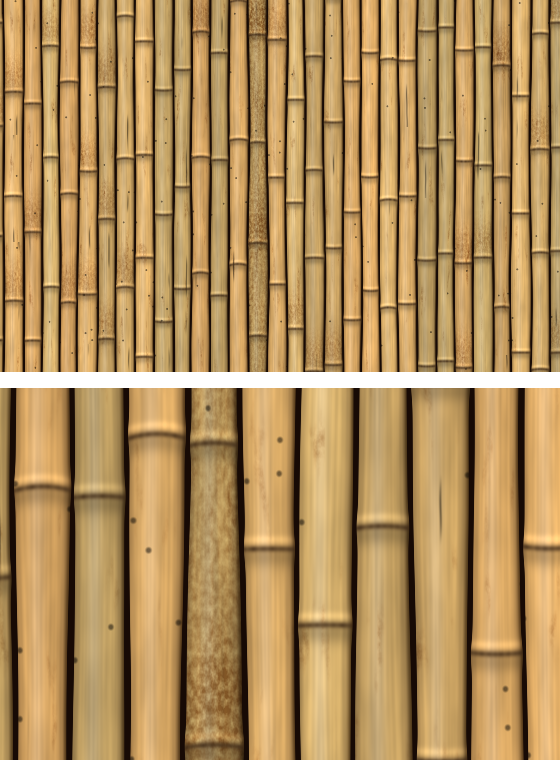
Top: the whole. Bottom: its middle third, enlarged.
This texture is drawn by a WebGL 1 fragment shader. Its source:

```glsl
precision highp float;
uniform vec2 u_resolution;

// Lengths are in pole pitches
const float POLES_ACROSS = 29.77;
const float FIRST_EDGE = 0.2;
const float WEATHERED_POLE = 13.0;

const vec3 GAP = vec3(0.09, 0.04, 0.018);
const vec3 SHADE = vec3(0.35, 0.25, 0.13);
const vec3 BODY = vec3(0.69, 0.55, 0.36);
const vec3 STRAW = vec3(0.83, 0.67, 0.44);
const vec3 SHEEN = vec3(0.87, 0.75, 0.60);
const vec3 STAIN = vec3(0.43, 0.25, 0.10);
const vec3 NODE_DARK = vec3(0.24, 0.16, 0.09);

float hash(vec2 p) {
  return fract(sin(dot(p, vec2(127.1, 311.7))) * 43758.545);
}

vec2 gradient(vec2 cell) {
  float angle = 6.28318 * hash(cell);
  return vec2(cos(angle), sin(angle));
}

// Gradient noise, roughly -0.7 to 0.7
float noise(vec2 p) {
  vec2 i = floor(p);
  vec2 f = p - i;
  vec2 s = f * f * f * (f * (f * 6.0 - 15.0) + 10.0);
  vec2 e = vec2(1.0, 0.0);
  float low = mix(dot(gradient(i), f), dot(gradient(i + e.xy), f - e.xy), s.x);
  float high = mix(dot(gradient(i + e.yx), f - e.yx), dot(gradient(i + e.xx), f - e.xx), s.x);
  return mix(low, high, s.y);
}

float fbm(vec2 p) {
  float sum = 0.0;
  float amp = 1.0;
  for (int i = 0; i < 3; i++) {
    sum += amp * noise(p);
    p = p * 2.1 + 17.3;
    amp *= 0.55;
  }
  return sum;
}

// Gently bent boundary shared by two neighbouring poles
float poleEdge(float id, float y) {
  return id + 0.16 * noise(vec2(y * 0.11, id * 7.37)) + 0.06 * (hash(vec2(id, 4.0)) - 0.5);
}

// x: signed height from the nearest joint, y: index of the segment
vec2 findNode(float id, float y) {
  float spacing = mix(5.3, 6.8, hash(vec2(id, 1.0)));
  float t = y / spacing + hash(vec2(id, 2.0)) * 5.0;
  float k = floor(t);
  float center = 0.5 + 0.2 * (hash(vec2(id, k)) - 0.5);
  return vec2((t - k - center) * spacing, k);
}

float band(float d, float width) {
  return exp(-d * d / (width * width));
}

// Round cross-section, u runs from -1 to 1
vec3 roundColor(float u) {
  float lit = 1.0 - pow(abs(u + 0.08) / 1.08, 2.5);
  vec3 color = mix(SHADE, BODY, smoothstep(0.0, 0.45, lit));
  color = mix(color, STRAW, smoothstep(0.4, 0.8, lit));
  return mix(color, SHEEN, 0.75 * band(u + 0.22, 0.3));
}

// Small scattered flecks
float specks(vec2 p, float id) {
  vec2 g = p * vec2(3.0, 1.6);
  vec2 cell = floor(g);
  vec2 key = cell + id * 13.0;
  vec2 spot = 0.25 + 0.5 * vec2(hash(key), hash(key + 5.7));
  float r = length((g - cell - spot) / vec2(3.0, 1.6));
  return step(0.93, hash(key + 9.1)) * (1.0 - smoothstep(0.02, 0.08, r));
}

vec3 poleColor(float id, float u, float y, vec2 node, float px) {
  float weathered = 1.0 - step(0.5, abs(id - WEATHERED_POLE));
  float d = node.x + (hash(vec2(id, 8.0)) - 0.3) * 0.12 * u * u;
  vec3 color = roundColor(u);

  // Tint and brightness of each cane, then its fibres
  vec3 tint = mix(vec3(1.04, 0.97, 0.86), vec3(0.96, 1.0, 0.94), hash(vec2(id, 11.0)));
  color *= tint * mix(0.9, 1.06, hash(vec2(id, 12.0)));
  color *= 1.0 + 0.10 * noise(vec2(u * 8.0 + id * 9.0, y * 0.35));
  color *= 1.0 + 0.10 * fbm(vec2(u * 0.8 + id * 5.0, y * 0.45));

  // Brown stains, denser near some joints
  float blotch = fbm(vec2(u * 1.2 + id * 3.0, y * 0.4));
  float mottle = 0.6 + 0.8 * fbm(vec2(u * 4.0 + id * 6.0, y * 5.0));
  float scorch = step(0.78, hash(vec2(id, node.y + 31.0))) * band(d - 0.9, 1.0);
  float stain = 0.5 * smoothstep(0.25, 0.8, blotch) + 0.45 * scorch;
  stain += weathered * (0.45 + 0.4 * blotch);
  color = mix(color, color * STAIN / BODY, clamp(stain * mottle, 0.0, 0.85));

  // Lengthwise cracks and flecks
  float crackPos = 1.2 * (hash(vec2(id, node.y + 50.0)) - 0.5) + 0.08 * noise(vec2(y, id));
  float crack = step(0.75, hash(vec2(id, node.y + 60.0))) * band(u - crackPos, 0.03 + px);
  crack *= smoothstep(0.1, 0.4, noise(vec2(y * 0.5, id * 3.3)));
  color *= 1.0 - 0.45 * crack - 0.5 * specks(vec2(u * 0.5, y), id);

  // Joint: dusty collar, pale ridge and dark groove
  float groove = band(d, 0.05 + 0.4 * px) * (0.75 + 0.3 * noise(vec2(u * 4.0, id + node.y * 3.0)));
  color *= 1.0 - 0.2 * band(d + 0.14, 0.2);
  color = mix(color, color * 1.14 + 0.02, band(d - 0.16, 0.08));
  return mix(color, NODE_DARK, 0.9 * groove);
}

void main() {
  float px = POLES_ACROSS / u_resolution.x;
  vec2 p = gl_FragCoord.xy * px - vec2(FIRST_EDGE, 0.0);

  // Pick the pole between its two bent edges
  float id = floor(p.x);
  id += step(poleEdge(id + 1.0, p.y), p.x) - step(p.x, poleEdge(id, p.y));
  float left = poleEdge(id, p.y);
  float right = poleEdge(id + 1.0, p.y);

  // Canes swell at their joints
  vec2 node = findNode(id, p.y);
  float gap = 0.05 + 0.03 * noise(vec2(p.y * 0.3, id * 2.7)) - 0.025 * band(node.x, 0.3);
  float radius = 0.5 * (right - left) - gap;
  float offset = p.x - 0.5 * (left + right);
  float u = clamp(offset / radius, -1.0, 1.0);

  float cover = 1.0 - smoothstep(-0.5 * px, 0.5 * px, abs(offset) - radius);
  vec3 color = mix(GAP, poleColor(id, u, p.y, node, px), cover);
  gl_FragColor = vec4(color, 1.0);
}
```
